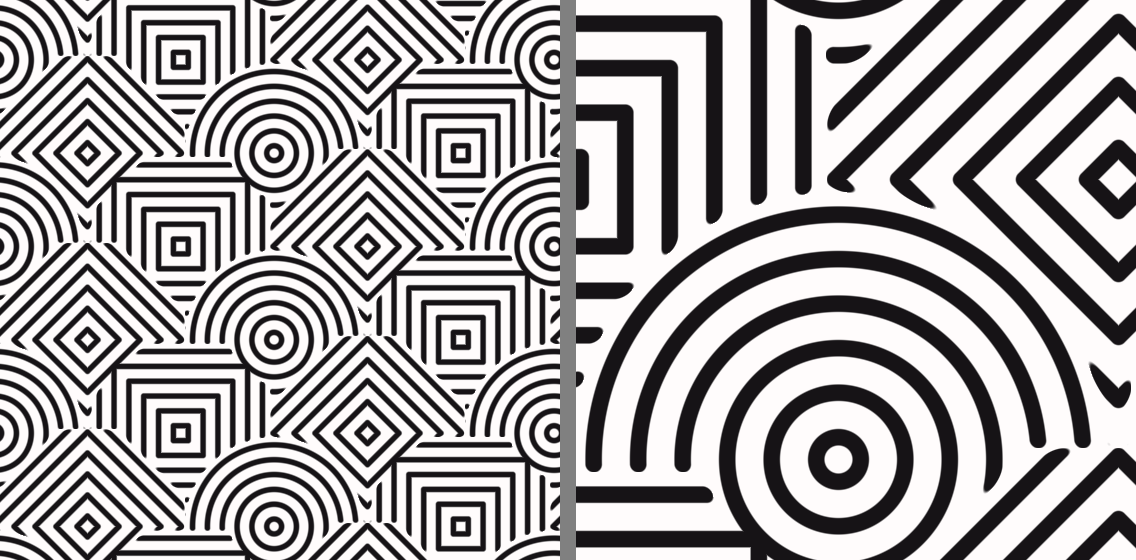
Left: the whole. Right: its middle third, enlarged.
Reproduce this pattern procedurally as a Shadertoy shader.

```glsl
const vec3 PAPER = vec3(1.0, 0.99, 0.99);
const vec3 INK = vec3(0.085, 0.075, 0.085);
const float COLUMNS = 6.0;                 // motif columns across the canvas
const vec2 ORIGIN = vec2(0.9375, 0.359);   // first motif centre, in column steps
const float RING_STEP = 0.159;             // spacing of the nested outlines
const float HALF_LINE = 0.0295;
const float REACH = 6.0 * RING_STEP;       // size of a whole motif
const float CORE = 2.5 * RING_STEP;        // inner part that is never covered
const float CORE_GAP = 2.93 * RING_STEP;   // where outermost lines stop short of a core
const float DIAMOND_CLIP = 1.04;           // upright box trimming the diamonds

const float DIAMOND = 0.0;
const float SQUARE = 1.0;
const float CIRCLE = 2.0;

// x: motif radius at p, y: distance to the nearest nested outline
vec2 nestedOutlines(vec2 p, float kind) {
    if (kind == DIAMOND) p = vec2(p.x + p.y, p.y - p.x) * sqrt(0.5);
    vec2 a = abs(p);
    float radius = kind == CIRCLE ? length(p) : max(a.x, a.y);
    float ring = (floor(radius / RING_STEP) + 0.5) * RING_STEP;
    vec2 q = a - ring;
    float box = length(max(q, 0.0)) + min(max(q.x, q.y), 0.0);
    return vec2(radius, abs(kind == CIRCLE ? radius - ring : box));
}

// Ends a stroke with a round cap where free space runs out
float roundCap(float line, float room) {
    return length(vec2(line, max(HALF_LINE - room, 0.0)));
}

bool isCentre(vec2 cell) {
    return mod(cell.x + cell.y, 2.0) < 0.5;
}

void mainImage(out vec4 fragColor, in vec2 fragCoord) {
    vec2 p = fragCoord / iResolution.y * COLUMNS - ORIGIN;
    vec2 base = floor(p + 0.5);
    float line = 1.0;
    float topRadius = 0.0;

    // Whole motifs, each lower row laid over the one above
    for (int j = 1; j >= -1; j--) {
        for (int i = -1; i <= 1; i++) {
            vec2 cell = base + vec2(i, j);
            if (!isCentre(cell)) continue;
            float kind = mod(cell.x, 3.0);
            vec2 d = p - cell;
            vec2 motif = nestedOutlines(d, kind);
            float edge = motif.x - REACH;
            if (kind == DIAMOND) {
                float clip = max(abs(d.x), abs(d.y)) - DIAMOND_CLIP;
                if (motif.x > 5.0 * RING_STEP) motif.y = roundCap(motif.y, -clip);
                edge = max(edge, clip);
            }
            if (edge > 0.0) {
                line = roundCap(line, edge);
            } else {
                line = motif.y;
                topRadius = motif.x;
            }
        }
    }

    // Cores of circles and diamonds stay above the square corners
    float coreEdge = topRadius > 5.0 * RING_STEP ? CORE_GAP : CORE;
    for (int j = -1; j <= 1; j++) {
        for (int i = -1; i <= 1; i++) {
            vec2 cell = base + vec2(i, j);
            float kind = mod(cell.x, 3.0);
            if (!isCentre(cell) || kind == SQUARE) continue;
            vec2 motif = nestedOutlines(p - cell, kind);
            float edge = motif.x - coreEdge;
            line = edge > 0.0 ? roundCap(line, edge) : motif.y;
            if (motif.x < 3.0 * RING_STEP) line = min(line, motif.y);
        }
    }

    float blur = COLUMNS / iResolution.y;
    float ink = 1.0 - smoothstep(-blur, blur, line - HALF_LINE);
    fragColor = vec4(mix(PAPER, INK, ink), 1.0);
}
```
